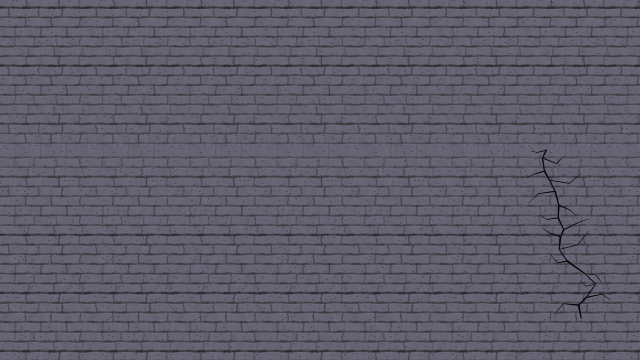
A Shadertoy shader for this texture:

```glsl
const float TAU = 6.28319;
const float TILE_WIDTH = 0.243;        // horizontal repeat, in canvas heights
const float ROW_HEIGHT = 0.0269;
const float SEAM_LOW = 0.5625;         // the one taller course lies between these
const float SEAM_HIGH = 0.602;
const float ROW_CYCLE = 6.0;           // courses before the bond repeats
const float STRONG_LINE = 2.0;         // deepest bed joint of each cycle
const float BED_WIDTH = 0.0014;
const float JOINT_WIDTH = 0.0010;
const float WOBBLE = 0.0011;
const vec3 BRICK = vec3(0.385, 0.378, 0.437);
const vec3 BRICK_LIGHT = vec3(0.415, 0.411, 0.472);
const vec3 SHADE = vec3(0.31, 0.30, 0.34);
const vec3 MORTAR = vec3(0.25, 0.235, 0.26);
const vec3 DEEP = vec3(0.17, 0.15, 0.165);
const vec3 CRACK = vec3(0.035, 0.03, 0.04);
const vec2 CRACK_TOP = vec2(1.509, 0.588);
const vec2 CRACK_BOTTOM = vec2(1.609, 0.116);
const int CRACK_NODES = 15;

float hash(vec2 p) {
    vec3 q = fract(p.xyx * 0.1031);
    q += dot(q, q.yzx + 33.33);
    return fract((q.x + q.y) * q.z);
}

// Layered sines that close over one tile; result is about -1 to 1
float ripple(float x, float seed) {
    float a = TAU * x / TILE_WIDTH;
    return 0.45 * sin(3.0 * a + seed * 5.1) + 0.35 * sin(7.0 * a + seed * 9.7)
         + 0.20 * sin(17.0 * a + seed * 3.3);
}

// Cellular noise, periodic in x: distance to the nearest point and its random id
vec2 cells(vec2 p, float period) {
    vec2 base = floor(p), best = vec2(9.0, 0.0);
    for (int j = -1; j <= 1; j++)
    for (int i = -1; i <= 1; i++) {
        vec2 cell = base + vec2(i, j);
        vec2 key = vec2(mod(cell.x, period), cell.y);
        vec2 site = cell + vec2(hash(key), hash(key + 71.0));
        float d = length(p - site);
        if (d < best.x) best = vec2(d, hash(key + 137.0));
    }
    return best;
}

// Distance to a segment whose half width tapers from wa to wb
float taper(vec2 p, vec2 a, vec2 b, float wa, float wb) {
    vec2 ab = b - a;
    float t = clamp(dot(p - a, ab) / dot(ab, ab), 0.0, 1.0);
    return length(p - a - ab * t) - mix(wa, wb, t);
}

vec2 crackNode(float i) {
    float t = i / float(CRACK_NODES);
    float bulge = 0.055 * exp(-pow((t - 0.78) / 0.08, 2.0));
    vec2 jitter = vec2(hash(vec2(i, 3.0)), hash(vec2(i, 8.0))) - 0.5;
    return mix(CRACK_TOP, CRACK_BOTTOM, t) + vec2(bulge, 0.0) + jitter * vec2(0.036, 0.014);
}

float crackDistance(vec2 p) {
    float d = 1.0;
    for (int n = 0; n < CRACK_NODES; n++) {
        float i = float(n);
        vec2 a = crackNode(i), b = crackNode(i + 1.0);
        float w = mix(0.0007, 0.0028, hash(vec2(i, 21.0)));
        d = min(d, taper(p, a, b, w, 0.0013));
        // Two-part side branch
        float side = mod(i, 2.0) < 0.5 ? -1.0 : 1.0;
        float reach = mix(0.025, 0.055, hash(vec2(i, 34.0)));
        vec2 elbow = a + reach * vec2(side, hash(vec2(i, 45.0)) - 0.5);
        vec2 tip = elbow + reach * vec2(side * 0.6, 1.6 * hash(vec2(i, 56.0)) - 0.8);
        d = min(d, taper(p, a, elbow, w * 0.7, 0.0007));
        d = min(d, taper(p, elbow, tip, 0.0007, 0.0001));
    }
    return d;
}

void mainImage(out vec4 fragColor, in vec2 fragCoord) {
    float px = 1.0 / iResolution.y;
    vec2 p = fragCoord * px;

    // Courses are counted away from the seam in both directions
    bool below = p.y < 0.5 * (SEAM_LOW + SEAM_HIGH);
    float q = (p.y - (below ? SEAM_LOW : SEAM_HIGH)) / ROW_HEIGHT;
    float line = below ? min(round(q), 0.0) : max(round(q), 0.0);
    float row = below ? min(floor(q), 0.0) : max(floor(q) + 1.0, 0.0);
    float lineKey = mod(abs(line), ROW_CYCLE);
    float rowKey = mod(row, ROW_CYCLE);

    // Brick faces: broad tone, fine grain and scattered pits
    vec2 grain = cells(p / TILE_WIDTH * 52.0, 52.0);
    vec2 pit = cells(p / TILE_WIDTH * vec2(16.0, 24.0), 16.0);
    float tone = 0.45 + 0.35 * ripple(p.x, row * 1.7) + 0.5 * (grain.y - 0.5);
    vec3 color = mix(BRICK, BRICK_LIGHT, clamp(tone, 0.0, 1.0));
    color = mix(color, SHADE, step(0.72, pit.y) * smoothstep(0.26, 0.08, pit.x));

    // Upright joints, three or four to a tile
    float count = hash(vec2(rowKey, 5.0)) > 0.6 ? 4.0 : 3.0;
    float u = (p.x / TILE_WIDTH + hash(vec2(rowKey, 11.0))) * count;
    float joint = round(u);
    vec2 jointKey = vec2(mod(joint, count), rowKey + 17.0);
    float across = (u - joint - 0.4 * (hash(jointKey) - 0.5)) * TILE_WIDTH / count;
    across += 0.0012 * sin(p.y * 190.0 + joint * 2.0);
    float jointDepth = mix(0.4, 0.95, hash(jointKey + 29.0)) * (row == 0.0 ? 0.4 : 1.0);
    float upright = 1.0 - smoothstep(JOINT_WIDTH - px * 0.5, JOINT_WIDTH + px, abs(across));
    color = mix(color, MORTAR, upright * jointDepth);

    // Bed joints: uneven line, soft shadow above it, lit edge beneath
    float rise = (q - line) * ROW_HEIGHT + WOBBLE * ripple(p.x, lineKey + 1.0);
    float strong = lineKey == STRONG_LINE ? 1.0 : 0.0;
    float wear = 0.5 + 0.5 * ripple(p.x + 0.031, lineKey * 2.3 + 4.0);
    float bed = BED_WIDTH * (0.5 + wear + 0.5 * strong);
    float edgeFade = mix(0.7, 1.0, smoothstep(0.0, 0.3, abs(p.y - SEAM_LOW)));
    float shadow = smoothstep(bed + 0.0045, bed, rise) * step(0.0, rise);
    float lit = smoothstep(0.0025, 0.0, abs(rise + bed + 0.0025));
    float core = 1.0 - smoothstep(bed - px * 0.5, bed + px, abs(rise));
    color = mix(color, SHADE, 0.5 * shadow * edgeFade);
    color += 0.018 * lit;
    vec3 bedColor = mix(MORTAR, DEEP, clamp(0.65 * strong + 0.5 * wear - 0.1, 0.0, 1.0));
    color = mix(color, bedColor, core * edgeFade * mix(0.65, 1.0, wear));

    // Branching crack on the right
    float crack = crackDistance(p);
    color = mix(color, CRACK, 1.0 - smoothstep(-px * 0.5, px * 0.7, crack));
    fragColor = vec4(color, 1.0);
}
```
